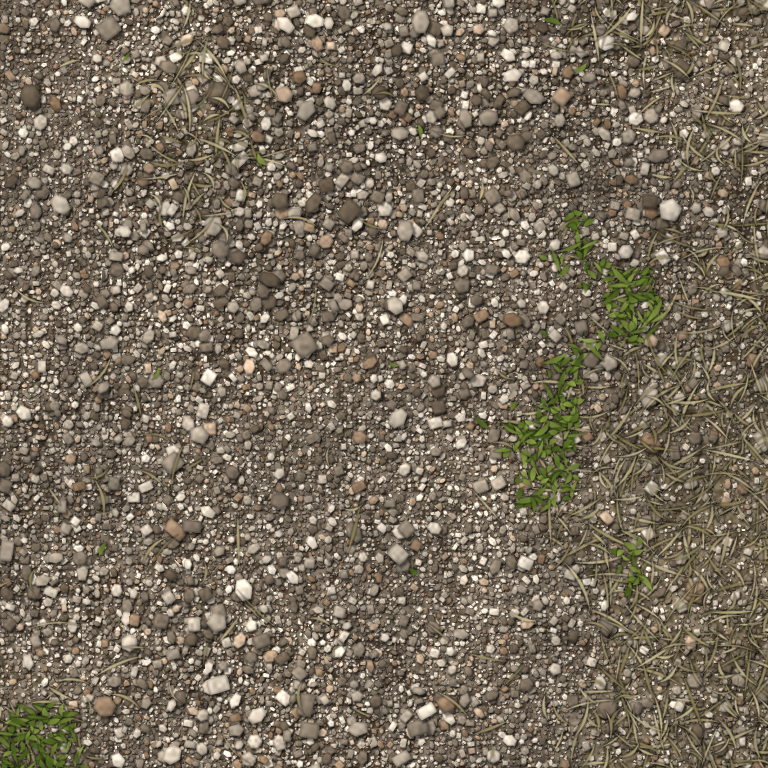
This texture is drawn by a WebGL 1 fragment shader. Its source:

```glsl
precision highp float;
// Draws weathered gravel on dark soil with dry straw and small green weeds.
uniform vec2 u_resolution;

const vec3 SOIL_DARK = vec3(0.20, 0.16, 0.12);
const vec3 BROWN = vec3(0.38, 0.33, 0.27);
const vec3 TAUPE = vec3(0.52, 0.47, 0.41);
const vec3 SAND = vec3(0.69, 0.64, 0.57);
const vec3 CREAM = vec3(0.90, 0.85, 0.78);
const vec3 RUST = vec3(0.66, 0.50, 0.36);
const vec3 OLIVE = vec3(0.55, 0.50, 0.32);
const vec3 STRAW = vec3(0.86, 0.80, 0.62);
const vec3 LEAF_DARK = vec3(0.30, 0.40, 0.11);
const vec3 LEAF_LIGHT = vec3(0.60, 0.68, 0.30);
const vec2 LIGHT = vec2(-0.6, 0.8);
const float TAU = 6.2831853;
const float FINEST_STONES = 170.0;  // cells across the canvas
const float SIZE_STEP = 1.5;        // growth between stone layers
const float SOFTNESS = 0.0013;      // edge blur in canvas units

float edge;

vec4 hash4(vec2 p) {
  vec4 q = fract(p.xyxy * vec4(0.1031, 0.1030, 0.0973, 0.1099));
  q += dot(q, q.wzxy + 33.33);
  return fract((q.xxyz + q.yzzw) * q.zywx);
}

float noise(vec2 p) {
  vec2 i = floor(p), f = fract(p);
  f = f * f * (3.0 - 2.0 * f);
  float low = mix(hash4(i).x, hash4(i + vec2(1, 0)).x, f.x);
  float high = mix(hash4(i + vec2(0, 1)).x, hash4(i + 1.0).x, f.x);
  return mix(low, high, f.y);
}

float fbm(vec2 p) {
  float sum = 0.0, gain = 0.533;
  for (int i = 0; i < 4; i++) {
    sum += gain * noise(p);
    p = mat2(1.6, 1.2, -1.2, 1.6) * p + 7.3;
    gain *= 0.5;
  }
  return sum;
}

mat2 rotate(float a) {
  return mat2(cos(a), -sin(a), sin(a), cos(a));
}

// Distance to a rounded polygon, measured from its centre
float stoneRadius(vec2 q, float sides) {
  float angle = atan(q.y, q.x + 1e-5);
  float sector = TAU / sides;
  float facet = cos(angle - floor(0.5 + angle / sector) * sector);
  return length(q) * mix(1.0, facet, 0.8);
}

vec3 stoneColour(float tone) {
  vec3 c = mix(BROWN, TAUPE, clamp(tone * 3.0, 0.0, 1.0));
  c = mix(c, SAND, clamp(tone * 3.0 - 1.0, 0.0, 1.0));
  return mix(c, CREAM, clamp(tone * 3.0 - 2.0, 0.0, 1.0));
}

void addStones(inout vec3 col, vec2 p, float scale, float chance, float seed) {
  vec2 g = p * scale;
  float blur = edge * scale;
  for (int y = -1; y <= 1; y++)
  for (int x = -1; x <= 1; x++) {
    vec2 id = floor(g) + vec2(x, y);
    vec4 place = hash4(id + seed), form = hash4(id + seed + 57.7);
    if (place.z > chance) continue;
    vec2 offset = g - id - 0.2 - 0.6 * place.xy;
    mat2 turn = rotate(form.x * TAU);
    vec2 squash = vec2(1.0, 1.0 + 0.7 * form.y);
    float sides = 4.0 + floor(form.w * 3.0);
    float size = mix(0.24, 0.50, form.z);
    float d = stoneRadius(turn * offset * squash, sides) - size;
    float shade = stoneRadius(turn * (offset + LIGHT * 0.15) * squash, sides) - size;
    col *= mix(1.0, 0.5, smoothstep(0.14, -0.08, shade));

    vec3 stone = stoneColour(place.w);
    stone = mix(stone, RUST, 0.45 * step(0.88, fract(form.w * 7.0)));
    stone *= 0.88 + 0.24 * noise(g * 5.0 + seed);
    stone *= 1.0 + 0.16 * dot(offset, LIGHT) / size;
    stone *= mix(0.82, 1.05, smoothstep(0.0, -0.16, d));
    col = mix(col, stone, smoothstep(blur, -blur, d));
  }
}

float strawCover(vec2 p) {
  float bias = 0.3 * smoothstep(0.45, 1.0, p.x) - 0.07;
  return smoothstep(0.48, 0.76, fbm(p * 3.5 + 11.0) + bias);
}

float leafCover(vec2 p) {
  return smoothstep(0.64, 0.78, noise(p * 9.0 + 4.6)) * smoothstep(0.02, 0.3, strawCover(p));
}

// Tapered, bent blades: leaf = 0 gives straw, leaf = 1 gives weeds
void addBlades(inout vec3 col, vec2 p, float scale, float halfWidth, float leaf, float seed) {
  vec2 g = rotate(seed) * p * scale;
  float blur = edge * scale;
  for (int y = -1; y <= 1; y++)
  for (int x = -1; x <= 1; x++) {
    vec2 id = floor(g) + vec2(x, y);
    vec4 place = hash4(id + seed * 13.7), form = hash4(id + seed * 13.7 + 91.3);
    vec2 q = rotate(form.x * TAU) * (g - id - place.xy);
    float t = q.x / mix(0.35, 0.95, form.y * form.y);
    float d = abs(q.y + (form.z - 0.5) * 0.4 * t * t)
            - mix(halfWidth * (0.6 + 0.6 * form.w), -blur, t * t);
    if (abs(t) > 1.0 || d > blur * 3.0) continue;
    vec2 root = (id + place.xy) * rotate(seed) / scale;
    float cover = leaf > 0.5 ? leafCover(root) : mix(0.025, 0.85, strawCover(root));
    if (place.z > cover) continue;
    vec3 blade = mix(mix(OLIVE, STRAW, place.w), mix(LEAF_DARK, LEAF_LIGHT, place.w), leaf);
    col *= 1.0 - 0.3 * smoothstep(blur * 3.0, 0.0, d);
    col = mix(col, blade * (0.92 + 0.14 * t), 0.92 * smoothstep(blur, -blur, d));
  }
}

void main() {
  vec2 p = gl_FragCoord.xy / u_resolution.y;
  edge = max(SOFTNESS, 0.7 / u_resolution.y);

  // Soil, with bare ground towards the lower left
  float bare = smoothstep(0.46, 0.68, fbm(p * 2.6 + 3.1) + 0.22 * smoothstep(0.9, 0.1, p.x + 0.5 * p.y));
  float grain = 0.55 * fbm(p * 60.0) + 0.45 * noise(p * 230.0);
  vec3 col = mix(SOIL_DARK, TAUPE, smoothstep(0.2, 0.85, grain + 0.1 * bare));
  float straw = strawCover(p);
  col = mix(col, OLIVE, 0.4 * straw * noise(p * 45.0));

  // Stones from fine grit up to scattered pebbles
  float scale = FINEST_STONES;
  for (int i = 0; i < 5; i++) {
    float layer = float(i);
    float chance = 0.88 - 0.04 * layer - 0.033 * layer * layer;
    chance *= mix(1.0, 1.0 - 0.17 * layer, bare) * (1.0 - 0.3 * straw);
    addStones(col, p, scale, chance, 19.0 * layer + 5.0);
    scale /= SIZE_STEP;
  }
  col *= 0.84 + 0.36 * fbm(p * 8.0 + 21.0);

  // Plants
  for (int i = 0; i < 8; i++) addBlades(col, p, 21.0, 0.035, 0.0, float(i) + 1.0);
  for (int i = 0; i < 5; i++) addBlades(col, p, 46.0, 0.15, 1.0, float(i) + 20.0);

  gl_FragColor = vec4(clamp(col, 0.0, 1.0), 1.0);
}
```
